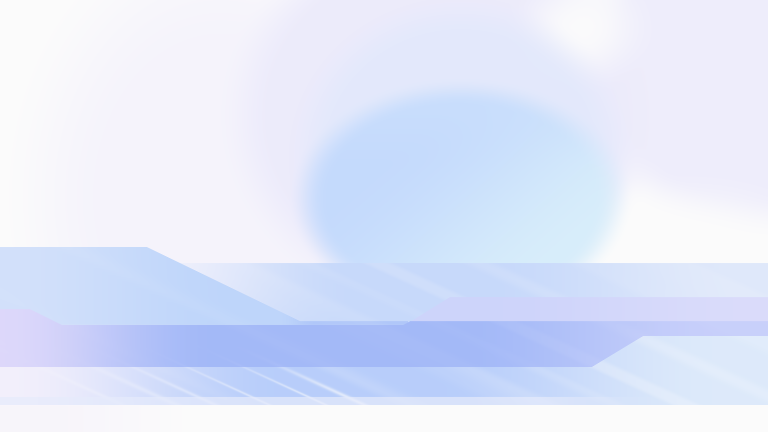
Give the GLSL for this background, as a Shadertoy shader.

```glsl
// Pale abstract backdrop: blurred pastel discs above layered angular blue bands.

// Canvas units: nine units tall, origin at the lower left.
const float CANVAS_HEIGHT = 9.0;
const float FLOOR_Y = 0.56;
const float LEDGE_Y = 0.73;
const float STRIP_LOW = 1.354;
const float STRIP_HIGH = 2.23;
const float SHELF_Y = 2.31;
const float PANEL_TOP = 3.52;
const float STREAK_SLOPE = 0.46;
const int STREAK_COUNT = 6;

const vec3 WHITE = vec3(0.985, 0.985, 0.985);
const vec3 MIST = vec3(0.957, 0.950, 0.985);
const vec3 LAVENDER = vec3(0.925, 0.920, 0.982);
const vec3 ICE = vec3(0.885, 0.910, 0.985);
const vec3 SKY = vec3(0.770, 0.855, 0.990);
const vec3 AQUA = vec3(0.845, 0.930, 0.980);
const vec3 PANEL_BLUE = vec3(0.780, 0.850, 0.980);
const vec3 LOWER_BLUE = vec3(0.720, 0.805, 0.980);
const vec3 STRIP_BLUE = vec3(0.640, 0.725, 0.970);
const vec3 SHELF_LILAC = vec3(0.805, 0.830, 0.980);

float hash(float n) {
    return fract(sin(n * 127.1) * 43758.5453);
}

float noise(float x) {
    float cell = floor(x);
    return mix(hash(cell), hash(cell + 1.0), smoothstep(0.0, 1.0, x - cell));
}

// Height that changes linearly between two corners and stays flat outside.
float ramp(float x, vec2 a, vec2 b) {
    return mix(a.y, b.y, clamp((x - a.x) / (b.x - a.x), 0.0, 1.0));
}

// Antialiased coverage of the span from low to high.
float span(float y, float low, float high, float pixel) {
    return clamp((y - low) / pixel + 0.5, 0.0, 1.0)
         * clamp((high - y) / pixel + 0.5, 0.0, 1.0);
}

// Ellipse whose edge is blurred by a given fraction of its radius.
float disc(vec2 p, vec2 center, vec2 radius, float blur) {
    return 1.0 - smoothstep(1.0 - blur, 1.0 + blur, length((p - center) / radius));
}

vec3 glowingSky(vec2 p) {
    vec3 c = mix(WHITE, MIST, 0.9 * disc(p, vec2(4.6, 4.9), vec2(3.6, 4.6), 0.35));
    c = mix(c, LAVENDER, 0.85 * disc(p, vec2(15.7, 7.6), vec2(3.4, 3.2), 0.16));
    c = mix(c, LAVENDER, disc(p, vec2(9.2, 6.6), vec2(4.1, 3.7), 0.15));
    c = mix(c, WHITE, 0.9 * disc(p, vec2(12.1, 8.4), vec2(0.9, 0.8), 0.8));
    c = mix(c, ICE, 0.9 * disc(p, vec2(9.6, 5.7), vec2(3.2, 3.0), 0.16));
    c = mix(c, WHITE, 0.9 * disc(p, vec2(14.3, 3.7), vec2(2.1, 1.1), 0.6));
    vec3 core = mix(SKY, AQUA, smoothstep(-0.5, 3.6, 0.65 * (p.x - 8.0) - 0.75 * (p.y - 5.0)));
    core = mix(core, vec3(0.80, 0.88, 0.985), 0.5 * smoothstep(5.5, 7.0, p.y));
    return mix(c, core, disc(p, vec2(9.6, 4.85), vec2(3.2, 2.25), 0.13));
}

// Broad faint beams and a few thin bright lines, all falling to the right.
float streaks(vec2 p) {
    float foot = p.x + (p.y - FLOOR_Y) / STREAK_SLOPE;
    float light = 0.25 * smoothstep(0.45, 0.9, noise(foot * 1.4));
    for (int i = 0; i < STREAK_COUNT; i++) {
        float k = float(i);
        float lineFoot = 7.6 - 1.05 * k + 0.5 * hash(k + 3.0) * step(0.5, k);
        float width = 0.05 + 0.10 * hash(k + 8.0);
        float fade = 1.0 - smoothstep(FLOOR_Y, 1.9, p.y);
        light += (0.65 - 0.08 * k) * fade * exp(-pow((foot - lineFoot) / width, 2.0));
    }
    return min(light, 0.8);
}

void mainImage(out vec4 fragColor, in vec2 fragCoord) {
    float pixel = CANVAS_HEIGHT / iResolution.y;
    vec2 p = fragCoord * pixel;
    float x = p.x * 16.0 * iResolution.y / (9.0 * iResolution.x);
    p.x = x;
    vec3 color = glowingSky(p);
    float light = streaks(p);

    // Wide translucent panel, paler toward both sides.
    vec3 panel = mix(PANEL_BLUE, vec3(0.875, 0.910, 0.982), smoothstep(10.0, 15.5, x));
    float panelFade = smoothstep(2.5, 7.5, x);
    panel = mix(panel, WHITE, 0.6 * light);
    color = mix(color, panel, panelFade * span(p.y, STRIP_HIGH, PANEL_TOP, pixel));

    // Sloping block on the left and the thin lip that continues it.
    float blockTop = ramp(x, vec2(3.06, 3.854), vec2(6.25, SHELF_Y));
    vec3 block = mix(vec3(0.825, 0.880, 0.982), vec3(0.745, 0.835, 0.980), smoothstep(0.0, 5.0, x));
    block = mix(block, vec3(0.69, 0.78, 0.975), smoothstep(5.8, 6.6, x));
    block = mix(block, WHITE, 0.4 * light);
    color = mix(color, block, span(p.y, STRIP_HIGH, blockTop, pixel) * (1.0 - step(8.5, x)));

    // Lilac shelf on the right.
    float shelfTop = ramp(x, vec2(8.44, STRIP_HIGH), vec2(9.375, 2.81));
    vec3 shelf = mix(SHELF_LILAC, vec3(0.855, 0.860, 0.982), smoothstep(10.0, 16.0, x));
    color = mix(color, shelf, span(p.y, STRIP_HIGH, shelfTop, pixel));

    // Lower panel with a lighter ledge along its foot.
    vec3 lower = mix(vec3(0.950, 0.938, 0.985), LOWER_BLUE, smoothstep(0.0, 6.0, x));
    lower = mix(lower, vec3(0.865, 0.915, 0.982), smoothstep(9.0, 15.0, x));
    lower = mix(lower, WHITE, light);
    float ledge = span(p.y, FLOOR_Y, LEDGE_Y, pixel) * (1.0 - smoothstep(11.0, 14.0, x));
    lower = mix(lower, vec3(0.90, 0.92, 0.983), 0.7 * ledge);
    color = mix(color, lower, span(p.y, FLOOR_Y, STRIP_HIGH, pixel));

    // Deep central strip with bent ends.
    float stripTop = ramp(x, vec2(0.625, 2.56), vec2(1.29, STRIP_HIGH))
                   + ramp(x, vec2(8.4, 0.0), vec2(8.55, SHELF_Y - STRIP_HIGH));
    float stripBottom = ramp(x, vec2(12.33, STRIP_LOW), vec2(13.4, 2.0));
    vec3 strip = mix(vec3(0.865, 0.845, 0.980), STRIP_BLUE, smoothstep(0.0, 4.5, x));
    strip = mix(strip, vec3(0.780, 0.810, 0.980), smoothstep(9.5, 15.0, x));
    strip = mix(strip, WHITE, 0.22 * light);
    color = mix(color, strip, span(p.y, stripBottom, stripTop, pixel));

    // White floor with a trace of lilac on the left.
    vec3 ground = mix(vec3(0.970, 0.960, 0.982), WHITE, smoothstep(1.0, 4.5, x));
    color = mix(ground, color, clamp((p.y - FLOOR_Y) / pixel + 0.5, 0.0, 1.0));
    fragColor = vec4(color, 1.0);
}
```
